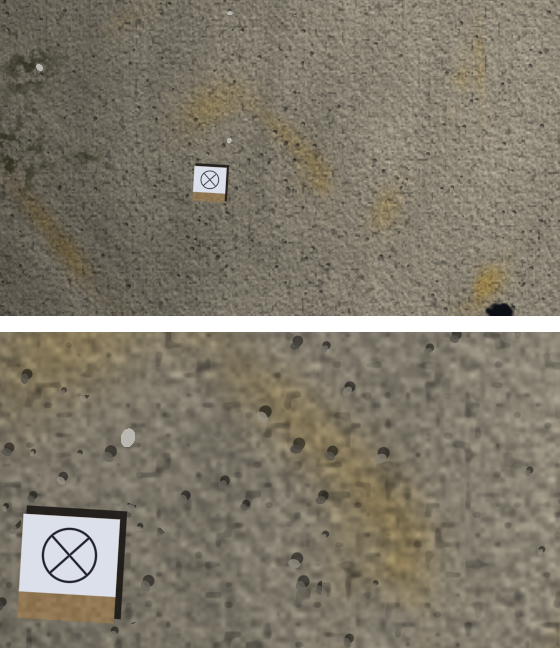
Top, the full canvas; bottom, a detail of the centre.
A Shadertoy shader for this texture:

```glsl
// Sunlit gravel ground from above, with ochre stains and a white target card.

float hash(vec2 p) {
    return fract(sin(dot(p, vec2(127.1, 311.7))) * 43758.5453);
}

float noise(vec2 p) {
    vec2 i = floor(p), f = fract(p);
    f = f * f * (3.0 - 2.0 * f);
    return mix(mix(hash(i), hash(i + vec2(1, 0)), f.x),
               mix(hash(i + vec2(0, 1)), hash(i + vec2(1, 1)), f.x), f.y);
}

float fbm(vec2 p) {
    float sum = 0.0, amp = 0.5;
    for (int i = 0; i < 4; i++) {
        sum += amp * noise(p);
        p = mat2(1.6, 1.2, -1.2, 1.6) * p + 7.3;
        amp *= 0.5;
    }
    return sum / 0.9375;
}

vec2 rotate(vec2 p, float a) {
    return vec2(cos(a) * p.x + sin(a) * p.y, cos(a) * p.y - sin(a) * p.x);
}

float box(vec2 p, vec2 halfSize) {
    vec2 d = abs(p) - halfSize;
    return length(max(d, 0.0)) + min(max(d.x, d.y), 0.0);
}

float fill(float d, float soft) {
    return 1.0 - smoothstep(-soft, soft, d);
}

// Soft elliptical patch, long axis along the angle
float patchAt(vec2 p, vec2 centre, vec2 size, float angle) {
    vec2 q = rotate(p - centre, angle) / size;
    return exp(-dot(q, q));
}

// Height of the gravel surface
float gravel(vec2 p) {
    return 0.6 * noise(p * 118.0) + 0.4 * noise(rotate(p, 0.6) * 67.0 + 9.0);
}

// Scattered pebbles: x = shadow cover, y = lit cover, z = tone
vec3 pebbles(vec2 p, float cells, float chance, float soft) {
    vec3 result = vec3(0.0);
    vec2 cell = floor(p * cells);
    for (int y = -1; y <= 1; y++)
    for (int x = -1; x <= 1; x++) {
        vec2 id = cell + vec2(x, y);
        if (hash(id + 3.7) > chance) continue;
        vec2 centre = (id + 0.2 + 0.6 * vec2(hash(id), hash(id + 17.0))) / cells;
        float radius = mix(0.1, 0.24, hash(id + 31.0)) / cells;
        vec2 q = rotate(p - centre, 6.3 * hash(id + 5.0)) * vec2(1.0, 1.35);
        vec2 s = p - centre - radius * vec2(0.5, 0.9);
        result.x = max(result.x, fill(length(s) - radius, soft));
        float lit = fill(length(q) - radius, soft);
        if (lit > result.y) result.yz = vec2(lit, hash(id + 53.0));
    }
    return result;
}

void mainImage(out vec4 fragColor, in vec2 fragCoord) {
    vec2 p = fragCoord / iResolution.y;
    float px = 0.8 / iResolution.y;
    float blotch = fbm(p * 9.0);

    // Broad light falloff, darker towards the left
    float tone = mix(0.385, 0.525, smoothstep(-0.1, 1.75, p.x + 0.12 * p.y));
    tone += 0.09 * (fbm(p * 4.0 + 3.0) - 0.5);

    // Faint wheel tracks: steep on the right, slanting on the lower left
    float steep = noise(vec2(p.x * 17.0 - p.y * 2.0, p.y * 1.5)) - 0.5;
    vec2 slant = rotate(p, -0.85);
    float diagonal = noise(vec2(slant.x * 2.0, slant.y * 22.0)) - 0.5;
    float lowerLeft = 1.0 - smoothstep(0.2, 0.9, p.x + 0.5 * p.y);
    tone += 0.035 * steep + 0.07 * diagonal * lowerLeft;
    vec3 color = tone * vec3(1.035, 0.985, 0.875);

    // Ochre stains
    float stain = 0.8 * patchAt(p, vec2(1.53, 0.09), vec2(0.09, 0.045), 0.9);
    stain += 0.55 * patchAt(p, vec2(1.01, 0.40), vec2(0.09, 0.05), -1.1);
    stain += 0.35 * patchAt(p, vec2(0.92, 0.56), vec2(0.18, 0.035), -0.75);
    stain += 0.45 * patchAt(p, vec2(1.45, 0.71), vec2(0.13, 0.03), 1.3);
    stain += 0.40 * patchAt(p, vec2(1.52, 0.78), vec2(0.14, 0.016), 1.6);
    stain += 0.40 * patchAt(p, vec2(0.66, 0.66), vec2(0.11, 0.07), 0.5);
    stain += 0.35 * patchAt(p, vec2(1.22, 0.34), vec2(0.10, 0.05), 1.2);
    stain += 0.50 * patchAt(p, vec2(0.20, 0.22), vec2(0.28, 0.035), -0.9);
    stain += 0.30 * patchAt(p, vec2(0.43, 0.95), vec2(0.09, 0.03), 0.5);
    stain *= smoothstep(0.2, 0.65, blotch);
    color = mix(color, color * vec3(1.08, 0.97, 0.66), clamp(stain * 1.4, 0.0, 1.0));

    // Grain lit from the lower left
    float relief = gravel(p + vec2(0.003, 0.005)) - gravel(p - vec2(0.002, 0.003));
    float grain = noise(p * 190.0 + 40.0) - 0.5;
    float pit = smoothstep(0.70, 0.9, noise(p * 95.0 + 70.0));
    color *= 1.02 - 0.34 * relief + 0.22 * grain - 0.22 * pit;

    // Dark weeds at the left margin
    float weeds = patchAt(p, vec2(0.03, 0.51), vec2(0.11, 0.13), 0.0);
    weeds += 0.8 * patchAt(p, vec2(0.09, 0.79), vec2(0.09, 0.08), 0.3);
    weeds += 0.6 * patchAt(p, vec2(0.30, 0.49), vec2(0.07, 0.03), -0.5);
    weeds *= smoothstep(0.48, 0.68, fbm(p * 32.0));
    color = mix(color, vec3(0.17, 0.17, 0.11), min(weeds, 0.85));

    // Loose stones, denser around the card
    float nearCard = patchAt(p, vec2(0.69, 0.41), vec2(0.17, 0.13), 0.0);
    vec3 stone = pebbles(p, 36.0, 0.07 + 0.3 * nearCard, px);
    color *= 1.0 - 0.5 * stone.x;
    color = mix(color, tone * mix(vec3(0.6, 0.58, 0.54), vec3(1.3, 1.25, 1.12), stone.z), 0.8 * stone.y);
    vec3 chip = pebbles(p + 4.0, 13.0, 0.02, px);
    color = mix(color, vec3(0.72, 0.72, 0.69), fill(0.75 - chip.y, 0.2) * step(0.3, chip.z));

    // Card with its cardboard backing and cast shadow
    vec2 c = rotate(p - vec2(0.664, 0.431), -0.06);
    color = mix(color, vec3(0.10, 0.09, 0.08), 0.9 * fill(box(c - vec2(0.005, -0.007), vec2(0.053, 0.057)), px));
    color = mix(color, vec3(0.56, 0.46, 0.32) + 0.08 * grain, fill(box(c + vec2(0.0, 0.014), vec2(0.051, 0.055)), px));
    color = mix(color, vec3(0.86, 0.88, 0.92), fill(box(c, vec2(0.051, 0.041)), px));
    float ring = abs(length(c) - 0.028);
    float cross = max(min(abs(c.x - c.y), abs(c.x + c.y)) * 0.707, length(c) - 0.028);
    color = mix(color, vec3(0.12, 0.13, 0.17), fill(min(ring, cross) - 0.0012, px));

    // Shadow entering at the lower right
    vec2 s = (p - vec2(1.578, 0.006)) * vec2(0.75, 1.0);
    color = mix(color, vec3(0.05, 0.06, 0.09), fill(length(s) - 0.022 - 0.016 * noise(p * 50.0), 2.0 * px));

    fragColor = vec4(clamp(color, 0.0, 1.0), 1.0);
}
```
